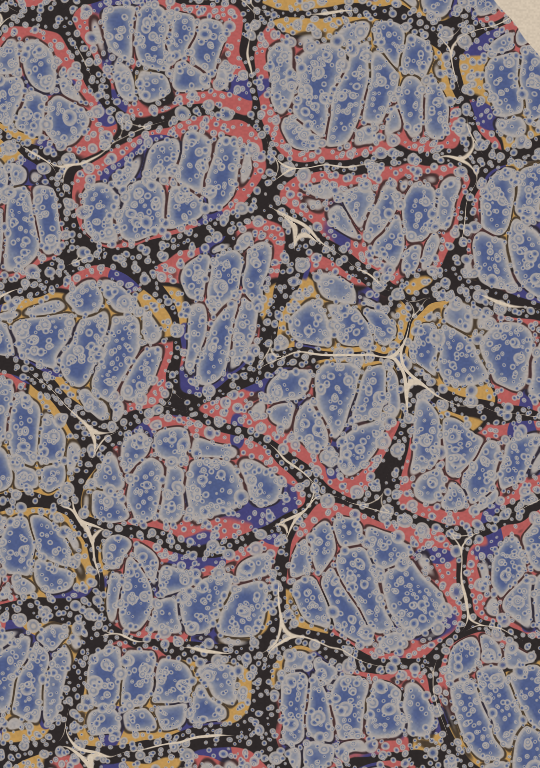
A WebGL 1 fragment shader for this pattern:

```glsl
precision highp float;
uniform vec2 u_resolution;

const vec3 BLUE = vec3(0.31, 0.36, 0.52);
const vec3 GREY_BLUE = vec3(0.50, 0.52, 0.58);
const vec3 PALE = vec3(0.67, 0.64, 0.62);
const vec3 RED = vec3(0.69, 0.36, 0.35);
const vec3 OCHRE = vec3(0.73, 0.57, 0.33);
const vec3 VIOLET = vec3(0.27, 0.26, 0.46);
const vec3 INK = vec3(0.18, 0.16, 0.16);
const vec3 CREAM = vec3(0.82, 0.76, 0.68);

float hash(vec2 p) {
  return fract(sin(dot(p, vec2(127.1, 311.7))) * 43758.5453);
}

vec2 hash2(vec2 p) {
  return vec2(hash(p), hash(p + 37.3));
}

float noise(vec2 p) {
  vec2 i = floor(p), f = fract(p);
  f = f * f * (3.0 - 2.0 * f);
  return mix(mix(hash(i), hash(i + vec2(1, 0)), f.x),
             mix(hash(i + vec2(0, 1)), hash(i + 1.0), f.x), f.y);
}

vec2 warp(vec2 p, float frequency, float amount) {
  vec2 q = p * frequency;
  return p + amount * (vec2(noise(q), noise(q + 41.7)) - 0.5);
}

mat2 rotation(float a) {
  return mat2(cos(a), sin(a), -sin(a), cos(a));
}

float smoothMin(float a, float b, float k) {
  float h = max(k - abs(a - b), 0.0) / k;
  return min(a, b) - h * h * k * 0.25;
}

vec2 seedPoint(vec2 id, float jitter) {
  return 0.5 + jitter * (hash2(id) - 0.5);
}

// Voronoi cells with rounded corners: x = distance to the edge, yz = cell id
vec3 roundedCells(vec2 p, vec2 size, float jitter, float rounding) {
  vec2 base = floor(p / size), f = p / size - base;
  vec2 nearest = vec2(0.0), id = base;
  float best = 9.0, edge = 1.0;
  for (int y = -1; y <= 1; y++) for (int x = -1; x <= 1; x++) {
    vec2 o = vec2(x, y);
    vec2 r = o + seedPoint(base + o, jitter) - f;
    if (dot(r, r) < best) { best = dot(r, r); nearest = r; id = base + o; }
  }
  for (int y = -2; y <= 2; y++) for (int x = -2; x <= 2; x++) {
    vec2 o = vec2(x, y);
    vec2 r = o + seedPoint(base + o, jitter) - f, dir = r - nearest;
    if (dot(dir, dir) > 0.0001)
      edge = smoothMin(edge, dot(0.5 * (r + nearest), dir) / length(dir / size), rounding);
  }
  return vec3(edge, id);
}

// Red and ochre bands with violet patches, sinking into ink near the seams
vec3 bandColour(vec2 p, float seam, float px) {
  vec2 q = warp(p, 22.0, 0.035);
  float hue = noise(q * 7.0 + 3.1);
  vec3 col = mix(OCHRE, RED, smoothstep(-px, px, (hue - 0.43) * 0.1));
  col = mix(col, INK, 1.0 - smoothstep(0.0, 2.0 * px, abs(hue - 0.43) * 0.1 - 0.001));
  float patchLevel = (noise(q * 17.0 + 9.4) - 0.70) * 0.06;
  col = mix(col, VIOLET, smoothstep(-px, px, patchLevel));
  float inkWidth = 0.003 + 0.022 * noise(q * 11.0 + 5.0);
  return mix(col, INK, 1.0 - smoothstep(-px, px, seam - inkWidth));
}

// Pale rim fading to a mottled blue heart
vec3 cellColour(vec2 p, float depth) {
  float mottle = noise(p * 60.0) * 0.6 + noise(p * 130.0) * 0.4;
  vec3 col = mix(PALE, GREY_BLUE, smoothstep(0.002, 0.009, depth));
  return mix(col, BLUE, smoothstep(0.005, 0.021, depth + 0.010 * (mottle - 0.5)));
}

// One droplet per grid square, ringed and dotted
vec3 addDroplets(vec3 col, vec2 p, float size, float chance, float px) {
  vec2 id = floor(p / size);
  float kind = hash(id + 71.9);
  float radius = mix(0.17, 0.42, hash(id + 13.7));
  vec2 centre = 0.5 + (hash2(id) - 0.5) * (0.96 - 2.0 * radius);
  float dist = length(fract(p / size) - centre);
  float t = dist / radius;
  vec3 body = mix(GREY_BLUE, PALE, smoothstep(0.40, 0.80, t));
  vec3 dotColour = kind < chance * 0.5 ? BLUE : PALE;
  body = mix(dotColour, body, smoothstep(0.20, 0.50, t));
  float cover = 1.0 - smoothstep(-px, px, (dist - radius) * size);
  return mix(col, body, cover * step(kind, chance) * 0.92);
}

void main() {
  vec2 p = gl_FragCoord.xy / u_resolution.x;
  float px = 0.8 / u_resolution.x;
  vec2 w = warp(warp(p, 6.0, 0.07), 28.0, 0.012);

  // Large blobs, each split into long cells along its own direction
  vec3 blob = roundedCells(w + 4.0, vec2(0.30, 0.235), 0.72, 0.035);
  float band = 0.008 + 0.038 * noise(w * 9.0 + 2.0);
  vec2 q = rotation(0.9 * (hash(blob.yz + 5.0) - 0.5)) * w + hash2(blob.yz) * 7.0;
  float split = roundedCells(q, vec2(0.066, 0.125), 0.65, 0.014).x;
  float depth = smoothMin(split, blob.x - band, 0.022) - 0.0022;

  vec3 col = bandColour(p, blob.x, px);
  col = mix(col, INK, 0.8 * (1.0 - smoothstep(0.0, 2.0 * px, abs(depth + 0.0012) - 0.0008)));
  col = mix(col, cellColour(p, depth), smoothstep(-px, px, depth));

  // Droplets from coarse to fine
  for (int i = 0; i < 4; i++) {
    float k = float(i);
    vec2 grid = rotation(0.5 + 0.7 * k) * warp(p, 30.0, 0.006) + 3.0 + k;
    col = addDroplets(col, grid, 0.036 * pow(0.72, k), 0.42 + 0.05 * k, px);
  }

  // Broken cream veins along the seams
  float veinWidth = 0.009 * (noise(p * 13.0 + 8.0) - 0.48);
  col = mix(col, CREAM, 1.0 - smoothstep(-px, px, abs(blob.x + 0.001) - veinWidth));

  // Bare paper corner and fine grain
  float corner = dot(p - vec2(1.0, u_resolution.y / u_resolution.x - 0.10), vec2(0.77, 0.64));
  col = mix(col, CREAM, smoothstep(-px, px, corner + 0.004 * noise(p * 40.0)));
  col *= 0.96 + 0.08 * noise(p * 300.0);
  gl_FragColor = vec4(col, 1.0);
}
```
